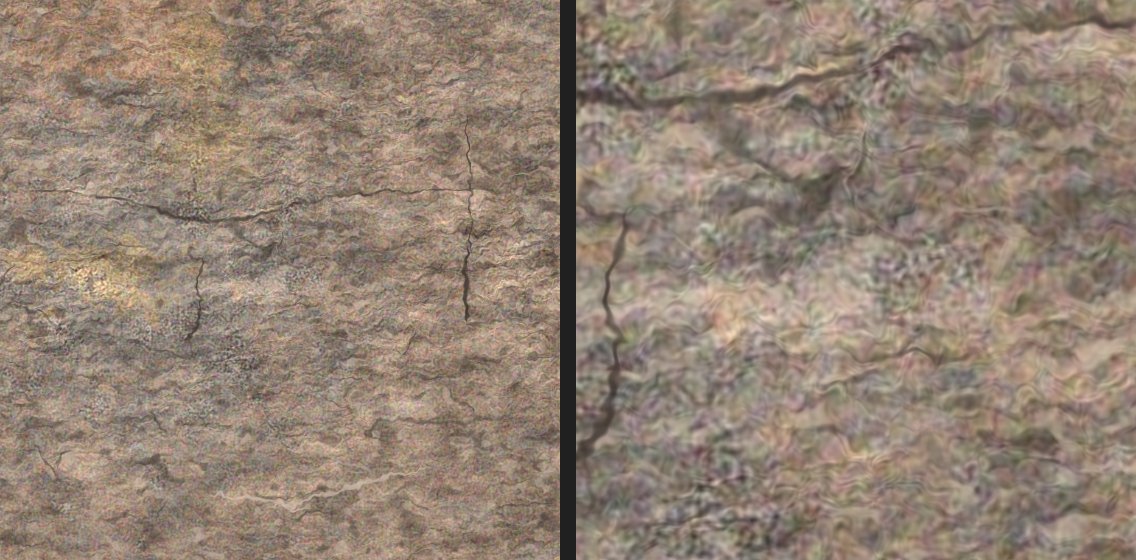
Left, the full canvas; right, a detail of the centre.
This texture is drawn by a WebGL 1 fragment shader. Its source:

```glsl
precision highp float;
uniform vec2 u_resolution;

const vec3 BROWN = vec3(0.490, 0.420, 0.360);
const vec3 TAN = vec3(0.690, 0.595, 0.515);
const vec3 GREY = vec3(0.555, 0.530, 0.505);
const vec3 OCHRE = vec3(0.730, 0.610, 0.420);
const vec3 RUST = vec3(0.680, 0.500, 0.375);
const vec3 ROSE = vec3(0.640, 0.520, 0.475);
const vec3 PALE = vec3(0.810, 0.740, 0.670);
const vec3 SHADOW = vec3(0.220, 0.185, 0.165);

vec2 hash2(vec2 p) {
  vec3 q = fract(p.xyx * vec3(0.1031, 0.1030, 0.0973));
  q += dot(q, q.yzx + 33.33);
  return fract((q.xx + q.yz) * q.zy);
}

float corner(vec2 cell, vec2 offset) {
  return dot(hash2(cell) * 2.0 - 1.0, offset);
}

// Gradient noise, roughly -0.7 to 0.7
float noise(vec2 p) {
  vec2 i = floor(p), f = fract(p);
  vec2 u = f * f * f * (f * (f * 6.0 - 15.0) + 10.0);
  vec2 e = vec2(1.0, 0.0);
  float low = mix(corner(i, f), corner(i + e, f - e), u.x);
  float high = mix(corner(i + e.yx, f - e.yx), corner(i + 1.0, f - 1.0), u.x);
  return mix(low, high, u.y);
}

// Octaves grow rounder as they get finer
float fbm(vec2 p) {
  float sum = 0.0, amp = 0.5;
  for (int i = 0; i < 5; i++) {
    sum += amp * noise(p);
    p = p * vec2(2.25, 1.93) + vec2(17.3, 9.1);
    amp *= 0.6;
  }
  return sum;
}

// Rock surface bedded in wavy horizontal layers
float rockHeight(vec2 p) {
  vec2 warp = vec2(noise(p * 6.0 + 40.0), noise(p * 5.0 + 71.0)) * 0.03;
  return fbm((p + warp) * vec2(9.0, 20.0) + 60.0);
}

// Soft round zone with a ragged border
float patchMask(vec2 p, vec2 center, vec2 size, float ragged) {
  float d = length((p - center) / size) + ragged;
  return 1.0 - smoothstep(0.3, 1.2, d);
}

// Tapering line from a to b
float crack(vec2 p, vec2 a, vec2 b, float width) {
  vec2 ab = b - a;
  float t = clamp(dot(p - a, ab) / dot(ab, ab), 0.0, 1.0);
  float taper = 4.0 * t * (1.0 - t);
  float w = width * taper;
  float d = length(p - a - ab * t);
  return (1.0 - smoothstep(w * 0.3, w + 0.002, d)) * smoothstep(0.0, 0.4, taper);
}

// Long sagging bedding joint
float seam(vec2 p) {
  float sag = (p.x - 0.39) / 0.16;
  float d = abs(p.y - 0.66 + 0.055 * exp(-sag * sag));
  float w = 0.0005 + 0.003 * exp(-sag * sag);
  float ends = smoothstep(0.02, 0.1, p.x) * (1.0 - smoothstep(0.82, 0.95, p.x));
  return ends * (1.0 - smoothstep(w * 0.3, w + 0.0025, d));
}

// Short dark or pale ledges, gated by a broad noise
float ledges(vec2 p, float seed) {
  float line = abs(noise(p * vec2(7.0, 24.0) + seed));
  float gate = smoothstep(0.0, 0.3, noise(p * vec2(10.0, 15.0) + seed * 2.0));
  return gate * (1.0 - smoothstep(0.01, 0.07, line));
}

void main() {
  vec2 p = gl_FragCoord.xy / u_resolution;
  vec2 jitter = vec2(noise(p * 24.0), noise(p * 24.0 + 31.0)) * 0.016
              + vec2(noise(p * 85.0), noise(p * 85.0 + 53.0)) * 0.008;
  vec2 q = p + jitter;

  // Broad stains
  float blotch = fbm(p * vec2(9.0, 14.0) + 5.0);
  float ragged = blotch * 1.8 + noise(q * 38.0 + 66.0) * 1.1;
  float lichen = patchMask(p, vec2(0.27, 0.50), vec2(0.38, 0.40), ragged);
  float ochre = patchMask(p, vec2(0.37, 0.73), vec2(0.11, 0.08), ragged)
              + patchMask(p, vec2(0.20, 0.52), vec2(0.14, 0.07), -ragged)
              + patchMask(p, vec2(0.36, 0.91), vec2(0.07, 0.10), ragged);
  float rust = patchMask(p, vec2(0.24, 0.94), vec2(0.20, 0.12), -ragged);
  float dusk = patchMask(p, vec2(0.47, 0.92), vec2(0.10, 0.09), ragged);
  float rose = smoothstep(0.0, 0.4, noise(p * vec2(7.0, 12.0) + 90.0));
  float ash = smoothstep(0.0, 0.3, noise(q * vec2(11.0, 17.0) + 33.0));

  vec3 color = mix(BROWN, TAN, smoothstep(-0.3, 0.25, blotch));
  color = mix(color, ROSE, rose * 0.35);
  color = mix(color, GREY, max(lichen * 0.7, ash * 0.4));
  color = mix(color, RUST, rust * 0.5);
  color = mix(color, OCHRE, min(ochre, 1.0) * 0.55);
  color = mix(color, GREY * 0.72, dusk * 0.65);
  color *= 1.0 + 0.20 * noise(p * vec2(4.0, 7.0) + 19.0);

  // Relief lit from the upper left
  float h = rockHeight(q);
  float slope = h - rockHeight(q + vec2(-0.0016, 0.0028));
  float rough = mix(0.7, 1.15, smoothstep(0.15, 0.4, p.y));
  rough *= 0.9 + 0.8 * noise(p * 5.0 + 12.0);
  color *= 1.0 + clamp(slope * 1.9, -0.4, 0.4) * rough + h * 0.45;

  // Mineral flecks and fine grain
  vec3 fleck = vec3(noise(p * 75.0), noise(p * 75.0 + 7.7), noise(p * 75.0 + 15.4));
  color += fleck * 0.09;
  float grain = noise(p * 200.0 + 3.0);
  float speckle = lichen * smoothstep(-0.1, 0.4, noise(p * 13.0 + 25.0));
  color += grain * (0.15 + 0.28 * speckle);
  float chips = smoothstep(0.15, 0.42, noise(q * vec2(38.0, 66.0) + 8.0));
  float pits = smoothstep(0.18, 0.45, noise(q * vec2(34.0, 60.0) + 58.0));
  color = mix(color, PALE, chips * 0.45);
  color = mix(color, SHADOW, pits * 0.35);

  // Ledges and pale veins
  color = mix(color, PALE, ledges(q, 14.0) * 0.4);
  color = mix(color, SHADOW, ledges(q, 37.0) * 0.4);
  float vein = crack(q, vec2(0.46, 0.085), vec2(0.78, 0.17), 0.003);
  vein = max(vein, crack(q, vec2(0.36, 0.12), vec2(0.56, 0.09), 0.003));
  color = mix(color, PALE, vein * 0.7);

  // Main joints, then scattered cracks
  float dark = seam(p + jitter * 0.6) * 0.75;
  dark = max(dark, crack(q, vec2(0.83, 0.42), vec2(0.835, 0.57), 0.005));
  dark = max(dark, crack(q, vec2(0.842, 0.54), vec2(0.835, 0.80), 0.0015) * 0.8);
  dark = max(dark, crack(q, vec2(0.335, 0.35), vec2(0.365, 0.55), 0.002) * 0.8);
  for (int i = 0; i < 14; i++) {
    vec2 place = hash2(vec2(float(i) * 3.7, 21.0));
    vec2 lean = hash2(vec2(float(i) * 5.3, 47.0)) - 0.5;
    vec2 reach = vec2(lean.x * 0.06, 0.04 + lean.y * 0.05);
    dark = max(dark, crack(q, place - reach, place + reach, 0.002) * 0.5);
  }
  dark *= clamp(0.85 + noise(p * 30.0 + 81.0) * 1.2, 0.2, 1.0);
  color = mix(color, SHADOW, dark * 0.9);

  gl_FragColor = vec4(clamp(color, 0.0, 1.0), 1.0);
}
```
